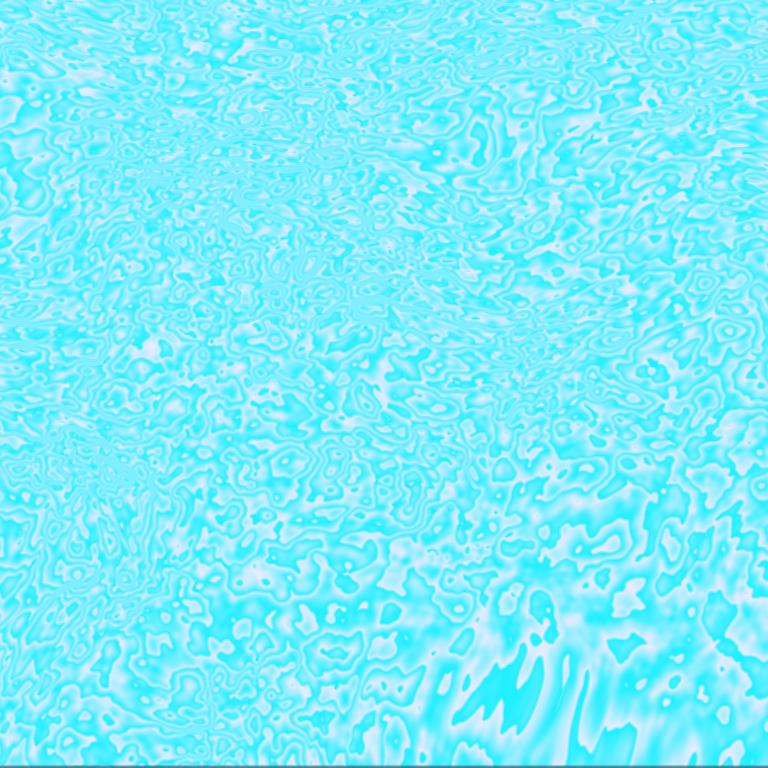
Write a WebGL 2 fragment shader that draws this texture.

```glsl
#version 300 es
precision highp float;
// Dense rippling contour bands in cyan and pale lilac.
// A warped noise height field is wrapped into sawtooth bands; each band is
// box filtered by the local slope, so crowded contours melt into mid cyan.

uniform vec2 u_resolution;
out vec4 fragColor;

const vec3 CYAN = vec3(0.10, 0.94, 1.00);
const vec3 LILAC = vec3(0.94, 0.925, 1.00);
const vec3 EDGE_SHADE = vec3(0.22, 0.42, 0.46);
const float BLUR = 0.0042;      // filter width in canvas units
const float BAND_POWER = 1.1;   // above 1 favours cyan

float hash(vec2 p) {
  return fract(sin(dot(p, vec2(127.1, 311.7))) * 43758.5);
}

float valueNoise(vec2 p) {
  vec2 cell = floor(p);
  vec2 f = fract(p);
  vec2 s = f * f * (3.0 - 2.0 * f);
  float low = mix(hash(cell), hash(cell + vec2(1.0, 0.0)), s.x);
  float high = mix(hash(cell + vec2(0.0, 1.0)), hash(cell + 1.0), s.x);
  return mix(low, high, s.y);
}

// Centred fractal noise, turned between octaves to hide the lattice
float fractalNoise(vec2 p, int octaves, float falloff) {
  mat2 turn = mat2(0.88, 0.47, -0.47, 0.88);
  float sum = 0.0;
  float weight = 1.0;
  for (int i = 0; i < octaves; i++) {
    sum += weight * (valueNoise(p) - 0.5);
    p = turn * p * 2.03 + 17.3;
    weight *= falloff;
  }
  return sum;
}

// Bends the canvas; grains flatten toward the top
vec2 warpDomain(vec2 uv) {
  vec2 bend = vec2(fractalNoise(uv * 4.0 + 3.7, 2, 0.5),
                   fractalNoise(uv * 4.0 + 41.2, 2, 0.5));
  vec2 grain = vec2(uv.x * (26.0 - 7.0 * uv.y),
                    uv.y * (19.0 + 10.0 * uv.y));
  return grain + bend * vec2(1.6, 2.4);
}

// Number of contours per unit of noise, lowest near the lower right
float contourGain(vec2 uv) {
  float reach = length((uv - vec2(0.85, 0.06)) * vec2(0.95, 1.5));
  float calm = 1.0 - smoothstep(0.12, 0.68, reach);
  float patches = mix(0.55, 1.35, valueNoise(uv * vec2(5.0, 7.0) + 8.4));
  return mix(4.6, 1.5, calm) * patches;
}

float heightField(vec2 uv) {
  float grains = fractalNoise(warpDomain(uv), 3, 0.5);
  float swell = fractalNoise(uv * vec2(3.0, 5.0) + 23.0, 2, 0.5);
  return contourGain(uv) * grains + 2.0 * swell + 0.35;
}

// Integral of fract(x)^power, without its constant factor
float bandIntegral(float x, float power) {
  return floor(x) + pow(fract(x), power + 1.0);
}

float filteredBands(float x, float width, float power) {
  float area = bandIntegral(x + 0.5 * width, power)
             - bandIntegral(x - 0.5 * width, power);
  return area / (width * (power + 1.0));
}

void main() {
  float side = min(u_resolution.x, u_resolution.y);
  vec2 uv = gl_FragCoord.xy / side;

  // Height and slope, measured in canvas units
  vec2 stepSize = vec2(0.001, 0.0);
  float height = heightField(uv);
  vec2 slope = vec2(heightField(uv + stepSize.xy) - height,
                    heightField(uv + stepSize.yx) - height) / stepSize.x;

  // Smoothed sawtooth bands
  float blur = max(BLUR, 1.5 / side);
  float width = max(length(slope) * blur, 0.02);
  float tone = clamp(filteredBands(height, width, BAND_POWER), 0.0, 1.0);
  vec3 color = mix(CYAN, LILAC, tone);

  // Thin shaded rim along the bottom
  float rim = 1.0 - smoothstep(0.001, 0.005, uv.y);
  color = mix(color, EDGE_SHADE, 0.8 * rim);

  fragColor = vec4(color, 1.0);
}
```
